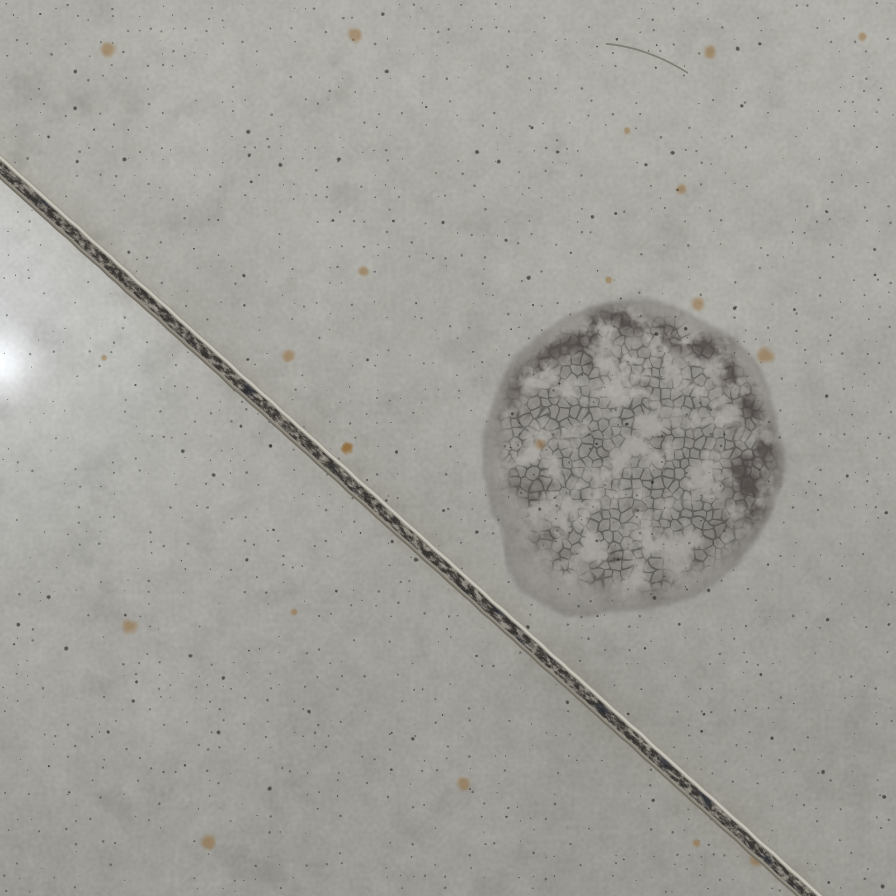
This texture is drawn by a three.js fragment shader. Its source:

```glsl
varying vec2 vUv;

vec2 hash2(vec2 p) {
  vec3 q = fract(p.xyx * vec3(0.1031, 0.1030, 0.0973));
  q += dot(q, q.yzx + 33.33);
  return fract((q.xx + q.yz) * q.zy);
}

float gradNoise(vec2 p) {
  vec2 i = floor(p), f = fract(p);
  vec2 u = f * f * f * (f * (f * 6.0 - 15.0) + 10.0);
  vec2 e = vec2(0.0, 1.0);
  float a = dot(hash2(i) * 2.0 - 1.0, f);
  float b = dot(hash2(i + e.yx) * 2.0 - 1.0, f - e.yx);
  float c = dot(hash2(i + e.xy) * 2.0 - 1.0, f - e.xy);
  float d = dot(hash2(i + e.yy) * 2.0 - 1.0, f - e.yy);
  return mix(mix(a, b, u.x), mix(c, d, u.x), u.y);
}

float fbm(vec2 p) {
  float sum = 0.0, amp = 1.0;
  for (int i = 0; i < 4; i++) {
    sum += amp * gradNoise(p);
    p = mat2(1.6, 1.2, -1.2, 1.6) * p + 7.3;
    amp *= 0.55;
  }
  return sum;
}

// One soft dot in a random share of the grid cells
float specks(vec2 p, float density, float radius) {
  vec2 id = floor(p) + 50.0;
  vec2 pick = hash2(id + 17.0);
  vec2 center = 0.25 + 0.5 * hash2(id);
  float size = radius * (0.5 + pick.y);
  float dist = length(fract(p) - center) + 0.3 * size * gradNoise(p * 9.0);
  return step(pick.x, density) * smoothstep(size, size * 0.3, dist);
}

// Gap between the nearest and second nearest cell centers
float bubbleEdge(vec2 p) {
  vec2 id = floor(p);
  float near = 9.0, next = 9.0;
  for (int y = -1; y <= 1; y++) {
    for (int x = -1; x <= 1; x++) {
      vec2 cell = id + vec2(float(x), float(y));
      float d = length(cell + 0.15 + 0.7 * hash2(cell) - p);
      next = min(next, max(near, d));
      near = min(near, d);
    }
  }
  return next - near;
}

vec3 tile(vec2 p, float side) {
  vec3 col = mix(vec3(0.60, 0.595, 0.57), vec3(0.68, 0.675, 0.65), smoothstep(0.0, 1.0, p.y));
  col += 0.03 * fbm(p * 7.0) + 0.028 * fbm(p * 38.0) + 0.035 * gradNoise(p * 190.0);
  col -= 0.035 * smoothstep(0.15, 0.55, fbm(p * 14.0 + 30.0)) * (1.0 - 0.5 * p.x);

  // Window reflection on the lower tile
  float below = smoothstep(0.006, -0.006, side);
  col += below * vec3(0.15, 0.16, 0.18) * exp(-length((p - vec2(0.0, 0.65)) * vec2(5.5, 4.2)));
  col += vec3(0.23, 0.24, 0.26) * exp(-dot(p - vec2(0.0, 0.595), p - vec2(0.0, 0.595)) * 900.0);

  // Dark pits and rust
  col *= 1.0 - 0.32 * specks(p * 75.0, 0.28, 0.11);
  col *= 1.0 - 0.5 * specks(p * 31.0 + 4.0, 0.14, 0.07);
  float rust = 0.45 * specks(p * 11.0 + 9.0, 0.12, 0.09);
  rust += 0.8 * smoothstep(0.009, 0.002, length(p - vec2(0.387, 0.5)) + 0.004 * gradNoise(p * 160.0));
  col = mix(col, vec3(0.55, 0.38, 0.17), min(rust, 0.8));

  // Fine hair
  float t = clamp((p.x - 0.677) / 0.09, 0.0, 1.0);
  float hair = length(p - vec2(0.677 + 0.09 * t, 0.951 - 0.008 * t - 0.024 * t * t));
  return mix(col, vec3(0.42, 0.40, 0.37), 0.65 * smoothstep(0.0018, 0.0004, hair));
}

vec3 stain(vec3 col, vec2 p) {
  vec2 q = (p - vec2(0.706, 0.492)) / vec2(0.168, 0.174);
  float r = length(q);
  vec2 dir = q / max(r, 0.001);
  float corner = 0.12 * smoothstep(0.9, 1.0, dot(dir, vec2(-0.56, -0.83)));
  float rim = 1.0 + corner + 0.07 * gradNoise(dir * 2.0 + 5.0) + 0.02 * gradNoise(p * 55.0);
  float inside = smoothstep(rim + 0.025, rim - 0.025, r);
  col *= 1.0 - inside * vec3(0.07, 0.08, 0.075);
  col *= 1.0 - 0.07 * inside * smoothstep(0.15, 0.0, rim - r);

  // Foam cells with worn gaps
  float core = smoothstep(0.95, 0.78, r + 0.12 * fbm(p * 20.0));
  float edge = bubbleEdge(p * 88.0 + 0.5 * gradNoise(p * 60.0));
  float patches = smoothstep(-0.3, 0.25, fbm(p * 27.0));
  col += core * 0.05 * (1.0 - patches);
  col *= 1.0 - core * (0.09 + 0.27 * smoothstep(0.25, 0.03, edge)) * patches;

  // Broken dark ring, strongest at the top and right
  float ring = exp(-pow((r - 0.83 + 0.16 * gradNoise(p * 18.0)) / 0.105, 2.0));
  float strength = 0.3 + 0.7 * smoothstep(-0.45, 0.25, dot(dir, vec2(0.5, 0.85)));
  float grime = smoothstep(-0.25, 0.4, fbm(p * 32.0 + 12.0) + 0.12);
  float blots = core * smoothstep(0.2, 0.65, fbm(p * 36.0 + 41.0));
  float dark = ring * strength * grime + 0.45 * blots;
  dark *= 0.75 + 0.25 * smoothstep(0.4, 0.05, edge);
  return mix(col, vec3(0.30, 0.275, 0.265), clamp(dark, 0.0, 0.85));
}

vec3 metalStrip(vec3 col, vec2 p, float side) {
  float along = dot(p, vec2(0.743, -0.669));
  col *= 1.0 - vec3(0.10, 0.11, 0.13) * exp(-abs(side) * 75.0) * (0.8 + fbm(p * 25.0));
  float d = side + 0.0012 * gradNoise(vec2(along * 45.0, 3.0));
  vec3 metal = mix(vec3(0.39, 0.37, 0.33), vec3(0.60, 0.58, 0.54), smoothstep(-0.011, -0.006, d));
  float grit = fbm(vec2(along * 95.0, side * 190.0));
  vec3 filler = mix(vec3(0.22, 0.21, 0.20), vec3(0.58, 0.56, 0.52), smoothstep(-0.35, 0.5, grit));
  float tar = smoothstep(0.15, 0.5, gradNoise(vec2(along * 32.0, side * 70.0)));
  filler = mix(filler, vec3(0.15, 0.16, 0.19), 0.75 * tar);
  metal = mix(metal, filler, smoothstep(0.0065, 0.0045, abs(d + 0.0005)));
  metal = mix(metal, vec3(0.77, 0.76, 0.72), smoothstep(0.0022, 0.0006, abs(d - 0.0078)));
  return mix(col, metal, smoothstep(0.0112, 0.0095, abs(d)));
}

void main() {
  float side = dot(vUv - vec2(0.0, 0.814), vec2(0.669, 0.743));
  vec3 col = stain(tile(vUv, side), vUv);
  gl_FragColor = vec4(metalStrip(col, vUv, side), 1.0);
}
```
